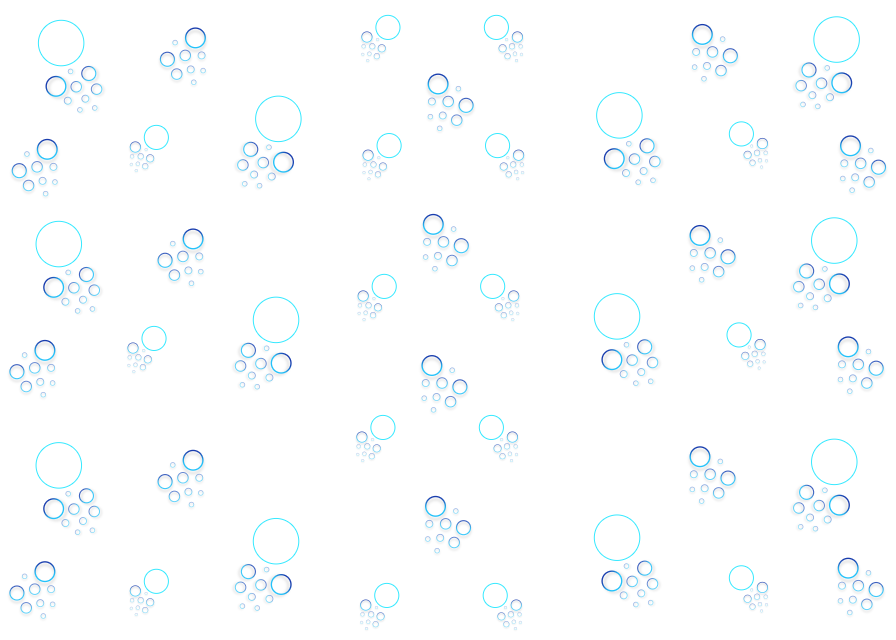
Write a Shadertoy shader that draws this pattern.

```glsl
const float CANVAS_WIDTH = 768.0;
const int FRAMED_TILTED = 0;
const int PLAIN = 1;
const int FRAMED_SMALL = 2;

vec2 rotate(vec2 p, float angle) {
    float c = cos(angle), s = sin(angle);
    return vec2(c * p.x - s * p.y, s * p.x + c * p.y);
}

// Pixel coverage of a circular stroke, also valid for hairlines.
float ring(vec2 p, float radius, float width, float pixel) {
    float d = length(p) - radius;
    float outer = clamp((d + 0.5 * width) / pixel + 0.5, 0.0, 1.0);
    float inner = clamp((d - 0.5 * width) / pixel + 0.5, 0.0, 1.0);
    return outer - inner;
}

// One bubble: soft shadow below, stroke running from blue to azure.
vec3 drawBubble(vec3 color, vec2 p, float radius, float opacity, float pixel) {
    float size = smoothstep(1.0, 8.4, radius);
    vec3 blue = mix(vec3(0.25, 0.45, 0.82), vec3(0.10, 0.24, 0.68), size);
    vec3 azure = vec3(0.14, 0.76, 0.98);

    float shadowDistance = length(p - vec2(0.0, 0.8 + 0.22 * radius)) - radius;
    float softness = 0.7 + 0.1 * radius + 0.3 * pixel;
    float shadow = exp(-pow(shadowDistance / softness, 2.0));
    color *= 1.0 - mix(0.035, 0.075, size) * shadow * opacity;

    float height = 0.5 + 0.5 * p.y / radius;
    vec3 stroke = mix(blue, azure, smoothstep(0.0, 0.7, height));
    float width = 0.45 + 0.085 * radius;
    return mix(color, stroke, ring(p, radius, width, pixel) * mix(0.5, 1.0, size) * opacity);
}

// Nine bubbles around a lead bubble, with an optional large hoop.
vec3 drawCluster(vec3 color, vec2 p, vec2 center, float flip, int kind, float pixel) {
    const vec3 BUBBLES[9] = vec3[9](
        vec3(0.0, 0.0, 8.4), vec3(24.0, 18.3, 6.0), vec3(8.7, 15.0, 4.5),
        vec3(16.0, 31.0, 4.5), vec3(-5.3, 15.0, 3.0), vec3(4.0, 27.0, 3.0),
        vec3(17.4, 4.0, 2.0), vec3(-6.6, 28.0, 2.0), vec3(1.4, 38.0, 2.0));

    float scale = kind == FRAMED_SMALL ? 0.53 : 1.0;
    float angle = kind == FRAMED_TILTED ? 1.025 : 0.0;
    float opacity = kind == FRAMED_SMALL ? 0.85 : 1.0;
    vec2 q = rotate((p - center) * vec2(flip, 1.0), angle) / scale;
    float localPixel = pixel / scale;
    if (length(q) > 60.0 + localPixel) return color;

    for (int i = 0; i < 9; i++) {
        vec3 b = BUBBLES[i];
        color = drawBubble(color, q - b.xy, b.z, opacity, localPixel);
    }
    if (kind != PLAIN) {
        float hoop = ring(q - vec2(34.0, -15.5), 19.5, 0.84 / scale, localPixel);
        color = mix(color, vec3(0.20, 0.91, 1.0), hoop);
    }
    return color;
}

// Five clusters repeated in three rows on the left and mirrored on the right.
vec3 drawSides(vec3 color, vec2 p, float pixel) {
    const vec3 PLACES[5] = vec3[5](
        vec3(48.0, 74.0, 1.0), vec3(243.0, 139.0, -1.0), vec3(167.5, 32.5, -1.0),
        vec3(40.5, 128.0, -1.0), vec3(116.0, 126.0, 1.0));
    const int KINDS[5] = int[5](FRAMED_TILTED, FRAMED_TILTED, PLAIN, PLAIN, FRAMED_SMALL);
    const vec2 ROWS[3] = vec2[3](vec2(0.0), vec2(-2.0, 172.3), vec2(-2.0, 362.0));

    for (int row = 0; row < 3; row++) {
        for (int side = 0; side < 2; side++) {
            for (int i = 0; i < 5; i++) {
                vec2 center = PLACES[i].xy;
                float flip = PLACES[i].z;
                if (side == 1) {
                    center = vec2(769.5 - center.x, center.y - 3.0);
                    flip = -flip;
                }
                center += ROWS[row];
                // The small cluster sits lower in the last row.
                if (row == 2 && KINDS[i] == FRAMED_SMALL) center += vec2(2.0, 18.5);
                color = drawCluster(color, p, center, flip, KINDS[i], pixel);
            }
        }
    }
    return color;
}

// Middle column: single clusters between facing pairs of small ones.
vec3 drawMiddle(vec3 color, vec2 p, float pixel) {
    const vec2 SINGLES[4] = vec2[4](
        vec2(375.5, 72.0), vec2(371.4, 192.3), vec2(370.2, 313.3), vec2(373.3, 434.0));
    const vec2 PAIRS[5] = vec2[5](
        vec2(379.0, 31.7), vec2(380.0, 133.0), vec2(375.8, 253.7),
        vec2(374.7, 374.6), vec2(378.0, 518.6));

    for (int i = 0; i < 4; i++)
        color = drawCluster(color, p, SINGLES[i], 1.0, PLAIN, pixel);
    for (int i = 0; i < 5; i++) {
        for (float flip = -1.0; flip < 2.0; flip += 2.0) {
            vec2 center = PAIRS[i] - vec2(64.5 * flip, 0.0);
            color = drawCluster(color, p, center, flip, FRAMED_SMALL, pixel);
        }
    }
    return color;
}

void mainImage(out vec4 fragColor, in vec2 fragCoord) {
    float pixel = CANVAS_WIDTH / iResolution.x;
    vec2 p = vec2(fragCoord.x, iResolution.y - fragCoord.y) * pixel;
    vec3 color = drawSides(vec3(1.0), p, pixel);
    color = drawMiddle(color, p, pixel);
    fragColor = vec4(color, 1.0);
}
```
